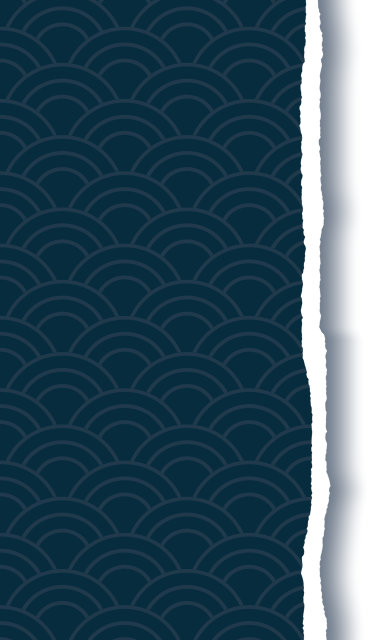
Write a WebGL 1 fragment shader that draws this pattern.

```glsl
precision highp float;
uniform vec2 u_resolution;

// Lengths are fractions of the canvas height.
const vec3 NAVY = vec3(0.027, 0.173, 0.243);
const vec3 ARC_COLOR = vec3(0.125, 0.227, 0.298);
const vec3 PAPER = vec3(1.0);
const vec3 SHADOW = vec3(0.45, 0.495, 0.555);

const vec2 SCALE_ORIGIN = vec2(0.0975, 0.4651);
const float COLUMN_STEP = 0.1946;
const float ROW_STEP = 0.0565;
const float SCALE_RADIUS = 0.098;
const float RING_STEP = 0.0251;
const float RING_WIDTH = 0.0059;

const float INNER_TEAR_X = 0.4714;
const float OUTER_TEAR_X = 0.5;
const float TEAR_ROUGHNESS = 0.0042;
const float SHADOW_START = -0.005;
const float SHADOW_END = 0.0625;

float hash(float n) {
  return fract(sin(n * 127.1) * 43758.5453);
}

float noise(float x) {
  float cell = floor(x);
  float f = fract(x);
  return mix(hash(cell), hash(cell + 1.0), f * f * (3.0 - 2.0 * f));
}

float bump(float y, float center, float width) {
  float d = (y - center) / width;
  return exp(-d * d);
}

// Signed ragged detail with coarse and fine fibres.
float fibres(float y, float seed) {
  float n = 0.6 * noise(y * 95.0 + seed) + 0.4 * noise(y * 270.0 + seed * 2.0);
  return TEAR_ROUGHNESS * (n - 0.5);
}

// Edge where the printed sheet gives way to bare paper.
float innerTear(float y) {
  float x = INNER_TEAR_X;
  x += 0.0055 * smoothstep(0.87, 0.935, y);
  x -= 0.0033 * bump(y, 0.818, 0.026);
  x += 0.0052 * bump(y, 0.609, 0.033);
  x += 0.0156 * (smoothstep(0.102, 0.238, y) - smoothstep(0.362, 0.466, y));
  x += 0.0033 * (1.0 - smoothstep(0.082, 0.102, y));
  return x;
}

// Edge where the bare paper ends and the shadow begins.
float outerTear(float y) {
  float x = OUTER_TEAR_X;
  x += 0.0039 * bump(y, 0.922, 0.039) - 0.0026 * smoothstep(0.95, 1.0, y);
  x += 0.0059 * bump(y, 0.668, 0.033);
  x += 0.0091 * (smoothstep(0.102, 0.219, y) - smoothstep(0.466, 0.492, y));
  x += 0.0065 * bump(y, 0.234, 0.026);
  x += 0.0104 * (1.0 - smoothstep(0.01, 0.102, y));
  return x;
}

// Coverage of the region where d is negative.
float fill(float d, float pixel) {
  return 1.0 - smoothstep(-0.5 * pixel, 0.5 * pixel, d);
}

// Overlapping scales, painted from the back row to the front row.
float waveArcs(vec2 p, float pixel) {
  vec2 q = p - SCALE_ORIGIN;
  float nearestRow = floor(q.y / ROW_STEP);
  float arcs = 0.0;
  for (int i = 0; i < 5; i++) {
    float row = nearestRow + 2.0 - float(i);
    float x = q.x - 0.5 * COLUMN_STEP * mod(row, 2.0);
    x -= COLUMN_STEP * floor(x / COLUMN_STEP + 0.5);
    float r = length(vec2(x, q.y - row * ROW_STEP));
    float rings = 0.0;
    for (int k = 0; k < 3; k++) {
      float radius = SCALE_RADIUS - 0.5 * RING_WIDTH - float(k) * RING_STEP;
      rings = max(rings, fill(abs(r - radius) - 0.5 * RING_WIDTH, pixel));
    }
    arcs = mix(arcs, rings, fill(r - SCALE_RADIUS, pixel));
  }
  return arcs;
}

void main() {
  vec2 p = gl_FragCoord.xy / u_resolution.y;
  float pixel = 1.5 / u_resolution.y;
  float inner = innerTear(p.y);
  float outer = outerTear(p.y);

  // Soft shadow on the white ground
  float fade = smoothstep(SHADOW_START, SHADOW_END, p.x - outer);
  vec3 color = mix(SHADOW, PAPER, fade);

  // Bare torn paper, then the printed sheet
  color = mix(color, PAPER, fill(p.x - outer - fibres(p.y, 31.0), pixel));
  vec3 sheet = mix(NAVY, ARC_COLOR, waveArcs(p, pixel));
  color = mix(color, sheet, fill(p.x - inner - fibres(p.y, 7.0), pixel));

  gl_FragColor = vec4(color, 1.0);
}
```
